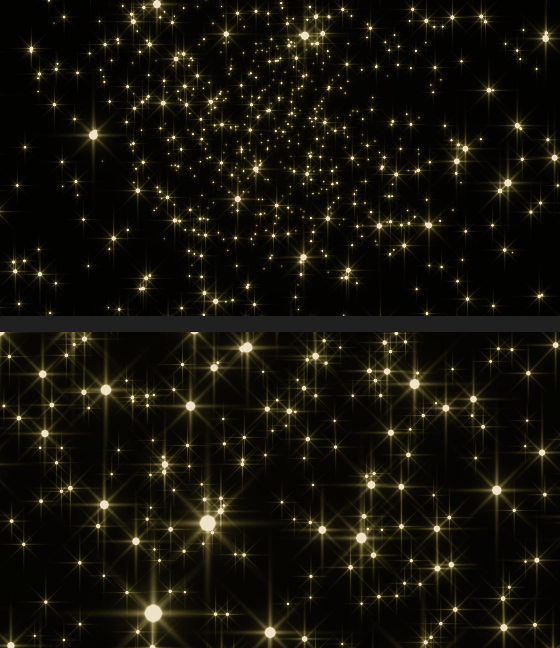
Top: the whole. Bottom: its middle third, enlarged.
Write a Shadertoy shader that draws this background.

```glsl
// Golden eight-pointed sparkles on black, with fine star dust crowding the middle.

const int   LAYERS       = 7;                   // from large, rare stars to dust
const float CELL_SIZE    = 0.36;                // cell of the coarsest layer, in canvas heights
const float CELL_SHRINK  = 0.64;                // cell ratio from layer to layer
const float CORE_RADIUS  = 0.0098;              // core of the largest stars
const float CORE_SHRINK  = 0.74;                // core ratio from layer to layer
const float STAR_CHANCE  = 0.62;                // share of coarse cells that hold a star
const float DUST_CHANCE  = 0.42;                // the same for the finest cells
const float DUST_LEVEL   = 0.5;                 // brightness of the finest dust
const float DUST_CROWD   = 12.0;                // how tightly the finest dust gathers
const vec2  DUST_CENTER  = vec2(-0.02, 0.08);
const float CORE_BLUR    = 0.45;                // in core radii
const float HALO_LEVEL   = 0.45;
const float HALO_REACH   = 1.75;                // in core radii
const float RAY_LEVEL    = 0.48;
const float RAY_WIDTH    = 0.44;                // in core radii
const float RAY_STRETCH  = 0.35;                // longer rays, by proportion, on small stars
const vec2  AXIS_REACH   = vec2(3.7, 4.6);      // horizontal and vertical rays
const vec2  DIAG_REACH   = vec2(3.4);
const float DIAG_LEVEL   = 0.75;
const float SKY_LEVEL    = 0.008;
const float HAZE_LEVEL   = 0.015;
const float PEAK_LEVEL   = 0.93;
const vec2  GOLD_TINT    = vec2(0.87, 0.34);    // green and blue relative to red, dim light
const vec2  WHITE_TINT   = vec2(0.96, 0.91);    // the same for bright light

float hash(vec2 p) {
    return fract(sin(dot(p, vec2(127.1, 311.7))) * 43758.5);
}

// Two crossed tapering beams; widths below a pixel are dimmed instead of thinned.
float crossRays(vec2 q, float radius, vec2 reach, float pixel) {
    float thin = RAY_WIDTH * radius;
    float width = max(thin, 0.65 * pixel);
    vec2 a = abs(q);
    vec2 along = exp(-a / (reach * radius));
    vec2 across = exp(-a.yx * a.yx / (width * width));
    return dot(along, across) * thin / width;
}

float sparkle(vec2 q, float radius, float pixel) {
    float dist = length(q);

    // Soft core, at least about a pixel wide
    float drawn = max(radius, 0.7 * pixel);
    float coverage = radius * radius / (drawn * drawn);
    float edge = max(0.7 * pixel, CORE_BLUR * drawn);
    float core = coverage * (1.0 - smoothstep(drawn - edge, drawn + edge, dist));

    // Halo and eight rays
    float halo = HALO_LEVEL * exp(-dist / (HALO_REACH * radius));
    float stretch = pow(CORE_RADIUS / radius, RAY_STRETCH);
    vec2 diagonal = vec2(q.x + q.y, q.y - q.x) * 0.70711;
    float rays = crossRays(q, radius, AXIS_REACH * stretch, pixel)
               + DIAG_LEVEL * crossRays(diagonal, radius, DIAG_REACH * stretch, pixel);
    return core + halo + RAY_LEVEL * rays;
}

// One jittered grid of stars; finer layers thin out away from the dust center.
float starLayer(vec2 p, float layer, float pixel) {
    float fineness = layer / float(LAYERS - 1);
    float cell = CELL_SIZE * pow(CELL_SHRINK, layer);
    float radius = CORE_RADIUS * pow(CORE_SHRINK, layer);
    float crowd = DUST_CROWD * pow(fineness, 4.0);
    float density = mix(STAR_CHANCE, DUST_CHANCE, fineness);
    vec2 home = floor(p / cell);
    float light = 0.0;
    for (int y = -1; y <= 1; y++) {
        for (int x = -1; x <= 1; x++) {
            vec2 id = home + vec2(x, y);
            vec2 seed = id + 17.3 * (layer + 1.0);
            vec2 jitter = vec2(hash(seed + 3.1), hash(seed + 7.7));
            vec2 star = (id + jitter) * cell;
            vec2 away = star - DUST_CENTER;
            float chance = density * exp(-crowd * dot(away, away));
            if (hash(seed) < chance) {
                float grade = hash(seed + 11.9);
                float size = radius * mix(0.7, 1.25, grade * grade);
                vec2 q = p - star;
                float fade = 1.0 - smoothstep(0.5, 1.0, length(q) / cell);
                light += fade * sparkle(q, size, pixel);
            }
        }
    }
    return light * mix(1.0, DUST_LEVEL, fineness * fineness);
}

// Dim light is gold, bright light turns warm white.
vec3 warmLight(float level) {
    level = min(level, PEAK_LEVEL);
    return level * vec3(1.0, mix(GOLD_TINT, WHITE_TINT, pow(level, 1.7)));
}

void mainImage(out vec4 fragColor, in vec2 fragCoord) {
    vec2 p = (fragCoord - 0.5 * iResolution.xy) / iResolution.y;
    float pixel = 1.0 / iResolution.y;

    // Dark sky with a faint haze behind the dust
    vec2 away = p - DUST_CENTER;
    float light = SKY_LEVEL + HAZE_LEVEL * exp(-6.0 * dot(away, away));

    for (int i = 0; i < LAYERS; i++) {
        light += starLayer(p, float(i), pixel);
    }
    fragColor = vec4(warmLight(light), 1.0);
}
```
